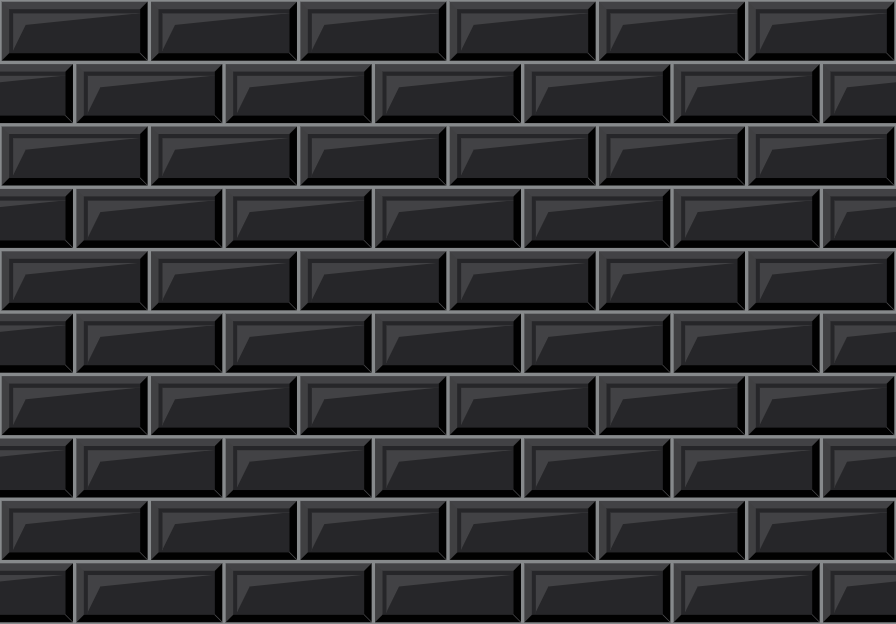
This pattern is drawn by a Shadertoy shader. Its source:

```glsl
// Glossy black bevelled wall tiles in a running bond with grey grout.
// Each tile is built from edge distances: lit top and left bevels, black
// right and bottom bevels, and a bent reflection on the flat face.

const vec2 REPEATS = vec2(6.0, 10.0);   // tiles across and down
const vec2 CELL = vec2(128.0, 53.4);    // one tile with its grout, in design units
const float HALF_GROUT = 1.45;
const float BEVEL = 6.4;

const vec3 GROUT = vec3(0.53, 0.54, 0.55);
const vec3 FACE = vec3(0.15, 0.15, 0.16);
const vec3 GLOSS = vec3(0.26, 0.26, 0.27);
const vec3 LEFT_BEVEL = vec3(0.25, 0.25, 0.26);
const vec3 SHADOW = vec3(0.005);
const vec3 MITRE = vec3(0.36, 0.36, 0.37);

// Coverage of a shape with signed distance d, smoothed over one pixel.
float cover(float d, float pixel) {
    return clamp(0.5 - d / pixel, 0.0, 1.0);
}

// Signed distance to the line a-b, positive on its lower right (y points down).
float lineSide(vec2 p, vec2 a, vec2 b) {
    vec2 edge = normalize(b - a);
    return dot(p - a, vec2(-edge.y, edge.x));
}

// Reflection: a corner region bounded by two lines meeting at a bend.
float reflection(vec2 p) {
    vec2 corner = vec2(11.3, 11.5);
    vec2 bend = vec2(22.0, 21.3);
    float steep = lineSide(p, vec2(corner.x, 43.0), bend);
    float shallow = lineSide(p, bend, vec2(117.5, corner.y));
    vec2 inset = corner - p;
    return max(max(inset.x, inset.y), min(steep, shallow));
}

// Colour of one cell; p runs from its top left corner.
vec3 tile(vec2 p, float pixel) {
    vec2 nearEdge = p - HALF_GROUT;            // from left and top
    vec2 farEdge = CELL - HALF_GROUT - p;      // from right and bottom
    float lit = min(nearEdge.x, nearEdge.y);
    float dark = min(farEdge.x, farEdge.y);
    float depth = min(lit, dark);

    // Bevels, split along the mitred corners
    float topSide = cover((nearEdge.y - nearEdge.x) * 0.707, pixel);
    vec3 color = mix(LEFT_BEVEL, GLOSS, topSide);
    color = mix(color, SHADOW, cover((dark - lit) * 0.707, pixel));

    // Fine glint on the lower right mitre
    float mitre = abs(farEdge.x - farEdge.y) * 0.707 - 0.3;
    float glint = cover(mitre, pixel) * step(dark, lit);
    color = mix(color, MITRE, 0.8 * glint);

    // Flat face and its reflection
    vec3 face = mix(FACE, GLOSS, cover(reflection(p), pixel));
    color = mix(color, face, cover(BEVEL - depth, pixel));

    return mix(GROUT, color, cover(-depth, pixel));
}

void mainImage(out vec4 fragColor, in vec2 fragCoord) {
    vec2 uv = fragCoord / iResolution.xy;
    vec2 grid = vec2(uv.x, 1.0 - uv.y) * REPEATS;
    vec2 unitsPerPixel = REPEATS * CELL / iResolution.xy;

    // Every second row is shifted by half a tile
    grid.x += 0.5 * mod(floor(grid.y), 2.0);
    vec3 color = tile(fract(grid) * CELL, max(unitsPerPixel.x, unitsPerPixel.y));
    fragColor = vec4(color, 1.0);
}
```
